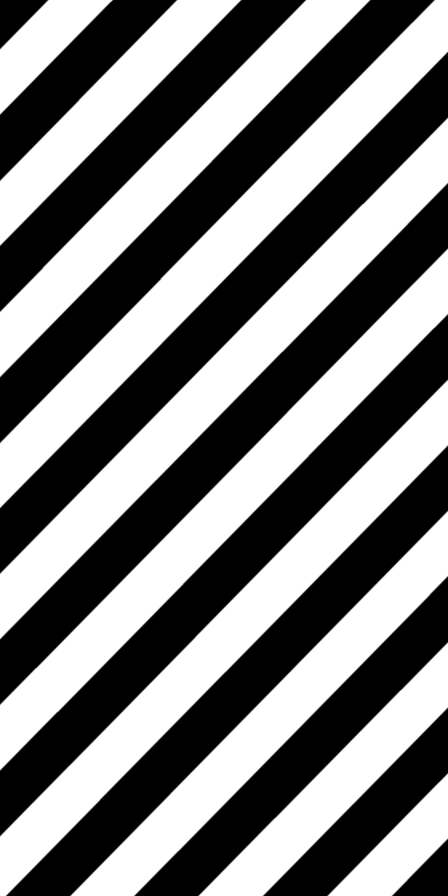
Reproduce this pattern procedurally as a WebGL 2 fragment shader.

```glsl
#version 300 es
precision highp float;
// Black and white diagonal stripes of equal width, rising to the right.
// A linear phase counts the stripe pairs; a signed distance in that phase
// gives the soft edges, which carry slight hash-driven jogs.

uniform vec2 u_resolution;
out vec4 fragColor;

const vec3 BLACK = vec3(0.0);
const vec3 WHITE = vec3(1.0);
const vec2 REPEATS = vec2(3.481, -6.833); // stripe pairs across and up
const float PHASE_OFFSET = 6.456;         // phase at the lower left corner
const float EDGE_SOFTNESS = 0.012;        // smallest half blur, in phase
const float JOG_SIZE = 0.005;             // edge displacement, in phase
const float JOG_BANDS = 7.0;              // straight runs per canvas height

float hash(vec2 cell) {
    vec3 q = fract(vec3(cell.xyx) * 0.1031);
    q += dot(q, q.yzx + 33.33);
    return fract((q.x + q.y) * q.z);
}

// Shifts each edge a little, by a constant amount within each band.
float edgeJog(float phase, float height, float amount) {
    float edge = floor(phase * 2.0 + 0.5);
    float band = floor(height * JOG_BANDS + hash(vec2(edge + 20.0, 3.0)));
    return (hash(vec2(edge + 20.0, band + 40.0)) - 0.5) * amount;
}

// Signed distance to the stripe edges: positive in the first half period.
float stripeDistance(float phase) {
    return 0.25 - abs(fract(phase + 0.25) - 0.5);
}

void main() {
    vec2 uv = gl_FragCoord.xy / u_resolution;
    float phase = dot(uv, REPEATS) + PHASE_OFFSET;
    phase += edgeJog(phase, uv.y, JOG_SIZE);

    // Blur by at least about one pixel, measured in phase
    float pixel = length(REPEATS / u_resolution);
    float blur = max(0.7 * pixel, EDGE_SOFTNESS);
    float white = smoothstep(-blur, blur, stripeDistance(phase));

    fragColor = vec4(mix(BLACK, WHITE, white), 1.0);
}
```
